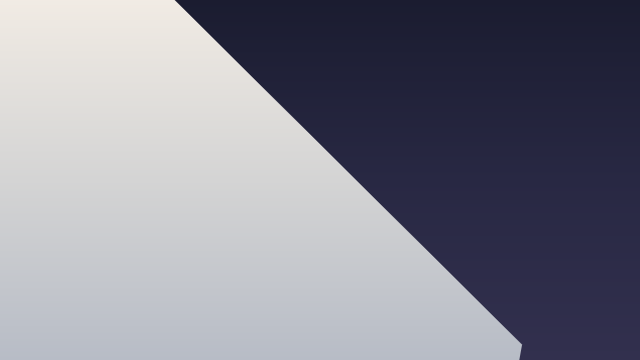
A WebGL 1 fragment shader for this background:

```glsl
precision highp float;
// A pale sheet with a long diagonal edge and a small cut corner lies over
// a dark indigo ground. The sheet is the overlap of two half-planes, and
// both surfaces are shaded by vertical gradients.

uniform vec2 u_resolution;

// Outline of the sheet, in units of canvas height.
const vec2 EDGE_TOP = vec2(0.4850, 1.0);
const vec2 CORNER = vec2(1.4502, 0.0428);
const vec2 EDGE_BOTTOM = vec2(1.4425, 0.0);

// Gradient stops, from the bottom of the canvas to the top.
const vec3 SHEET_LOW = vec3(0.718, 0.737, 0.776);
const vec3 SHEET_MID = vec3(0.831, 0.831, 0.831);
const vec3 SHEET_HIGH = vec3(0.944, 0.922, 0.894);
const vec3 GROUND_LOW = vec3(0.196, 0.188, 0.306);
const vec3 GROUND_MID = vec3(0.157, 0.157, 0.263);
const vec3 GROUND_HIGH = vec3(0.104, 0.110, 0.188);

// Three evenly spaced colour stops.
vec3 gradient(vec3 low, vec3 mid, vec3 high, float t) {
  return t < 0.5 ? mix(low, mid, t * 2.0) : mix(mid, high, t * 2.0 - 1.0);
}

// Signed distance to the line a-b, negative on its right-hand side.
float halfPlane(vec2 p, vec2 a, vec2 b) {
  vec2 along = normalize(b - a);
  return dot(p - a, vec2(-along.y, along.x));
}

void main() {
  vec2 p = gl_FragCoord.xy / u_resolution.y;
  float pixel = 1.0 / u_resolution.y;

  // Overlap of the diagonal and the cut corner, with a one-pixel soft edge.
  float dist = max(halfPlane(p, EDGE_TOP, CORNER),
                   halfPlane(p, CORNER, EDGE_BOTTOM));
  float coverage = clamp(0.5 - dist / pixel, 0.0, 1.0);

  vec3 ground = gradient(GROUND_LOW, GROUND_MID, GROUND_HIGH, p.y);
  vec3 sheet = gradient(SHEET_LOW, SHEET_MID, SHEET_HIGH, p.y);
  gl_FragColor = vec4(mix(ground, sheet, coverage), 1.0);
}
```
